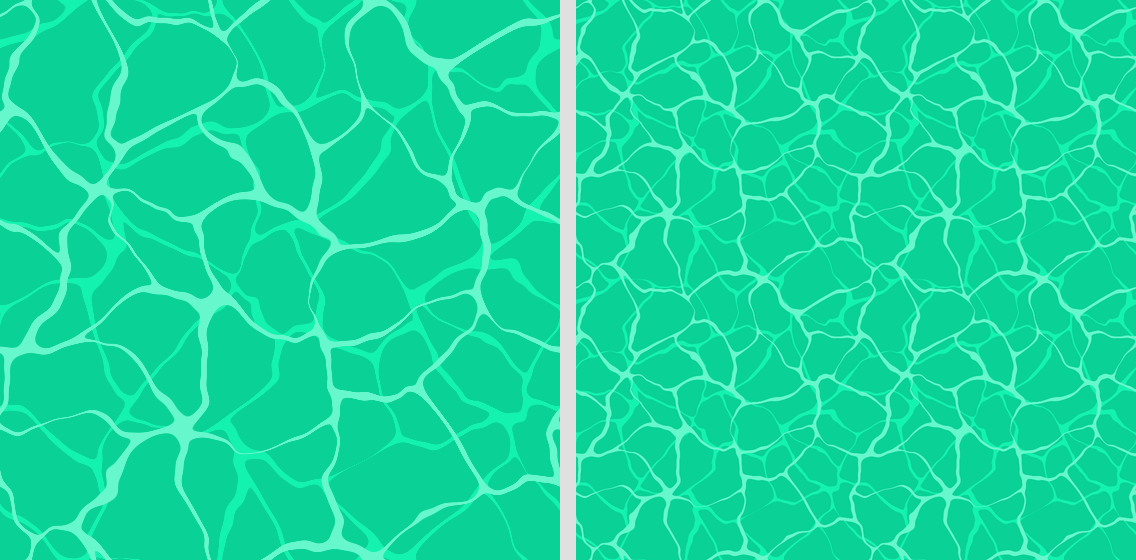
Left: one tile. Right: repeated 2 by 2.
Give the GLSL for this texture, as a three.js fragment shader.

```glsl
// Stylised pool water: two flat nets of caustic light over a green ground.
// Each net is the border of a wrapping cellular noise, bent by layered sines;
// a smooth minimum of border distances thickens the joints.

varying vec2 vUv;

const float TAU = 6.2831853;
const vec3 WATER = vec3(0.04, 0.82, 0.59);
const vec3 DEEP_LIGHT = vec3(0.08, 0.95, 0.69);
const vec3 SURFACE_LIGHT = vec3(0.40, 0.97, 0.80);
const float EDGE_SOFTNESS = 0.0008;
const float JOINT_ROUNDING = 0.032;

vec2 hash22(vec2 p) {
  vec3 q = fract(p.xyx * vec3(0.1031, 0.1030, 0.0973));
  q += dot(q, q.yzx + 33.33);
  return fract((q.xx + q.yz) * q.zy);
}

// Feature point of a cell; ids wrap so that the net tiles
vec2 cellPoint(vec2 id, float cells, float seed) {
  return 0.04 + 0.92 * hash22(mod(id, cells) + seed);
}

// One sine layer of the bend; a whole frequency keeps it periodic
vec2 ripple(vec2 p, float freq, float amp, float phase) {
  return amp * vec2(sin(TAU * (freq * p.y + p.x) + phase),
                    sin(TAU * (freq * p.x - p.y) + phase * 1.7));
}

vec2 bend(vec2 p, float phase) {
  p += ripple(p, 2.0, 0.026, phase);
  p += ripple(p, 5.0, 0.013, phase + 2.1);
  p += ripple(p, 11.0, 0.0038, phase + 4.4);
  p += ripple(p, 23.0, 0.0011, phase + 0.7);
  return p;
}

// Rounded distance to the nearest cell border, in cell units
float borderDistance(vec2 p, float cells, float seed) {
  vec2 id = floor(p * cells);
  vec2 local = fract(p * cells);
  vec2 nearestCell = vec2(0.0);
  vec2 nearest = vec2(8.0);

  for (int y = -1; y <= 1; y++) {
    for (int x = -1; x <= 1; x++) {
      vec2 cell = vec2(float(x), float(y));
      vec2 toPoint = cell + cellPoint(id + cell, cells, seed) - local;
      if (dot(toPoint, toPoint) < dot(nearest, nearest)) {
        nearest = toPoint;
        nearestCell = cell;
      }
    }
  }

  float sum = 0.0;
  for (int y = -2; y <= 2; y++) {
    for (int x = -2; x <= 2; x++) {
      if (x == 0 && y == 0) continue;
      vec2 cell = nearestCell + vec2(float(x), float(y));
      vec2 toPoint = cell + cellPoint(id + cell, cells, seed) - local;
      float d = dot(0.5 * (nearest + toPoint), normalize(toPoint - nearest));
      sum += exp(-d / JOINT_ROUNDING);
    }
  }
  return -JOINT_ROUNDING * log(sum);
}

// Coverage of one net; its strands swell, thin out and sometimes break
float lightNet(vec2 uv, float cells, float halfWidth, float seed) {
  vec2 p = bend(uv, seed);
  vec2 swell = ripple(p, 3.0, 0.5, seed) + ripple(p, 7.0, 0.3, seed + 1.3);
  float width = halfWidth * (1.0 + 0.62 * (swell.x + swell.y));
  float soft = EDGE_SOFTNESS * cells;
  return 1.0 - smoothstep(width - soft, width + soft,
                          borderDistance(p, cells, seed));
}

void main() {
  float deep = lightNet(vUv, 5.0, 0.021, 41.0);
  float surface = lightNet(vUv, 5.0, 0.0235, 17.0);
  vec3 color = mix(WATER, DEEP_LIGHT, deep);
  color = mix(color, SURFACE_LIGHT, surface);
  gl_FragColor = vec4(color, 1.0);
}
```
